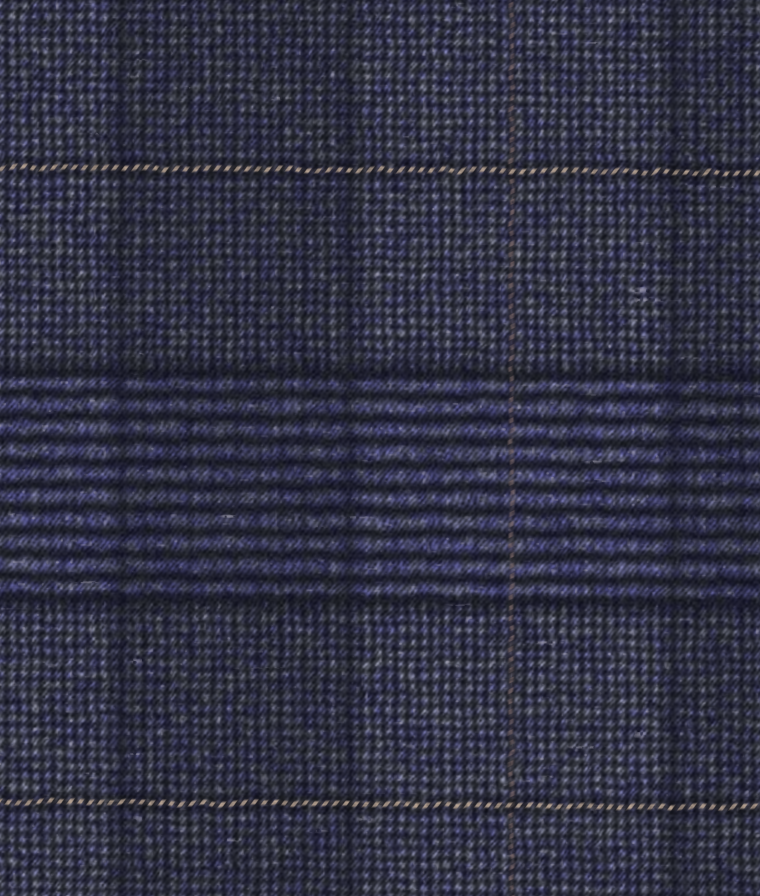
This texture is drawn by a Shadertoy shader. Its source:

```glsl
// Navy glen-check suiting with a cream and tan windowpane overcheck.
// Fine columns and rows cross into a dotted ground, broad rows fill the
// glen band, and short twill strokes, grain and slubs roughen the yarn.

const float TAU = 6.2831853;

float hash(vec2 p) {
    return fract(sin(dot(p, vec2(127.1, 311.7))) * 43758.5453);
}

float noise(vec2 p) {
    vec2 i = floor(p), f = fract(p);
    f = f * f * (3.0 - 2.0 * f);
    return mix(mix(hash(i), hash(i + vec2(1, 0)), f.x),
               mix(hash(i + vec2(0, 1)), hash(i + vec2(1, 1)), f.x), f.y);
}

// Signed distance to the nearest band centre
float bandOffset(float q, float centre, float period) {
    return mod(q - centre + 0.5 * period, period) - 0.5 * period;
}

// Smooth stripe of the given period, dark at zero
float stripe(float d, float period) {
    return 0.5 - 0.5 * cos(TAU * d / period);
}

// Soft line of half-width w at distance d
float line(float d, float w) {
    return 1.0 - smoothstep(w - 0.15, w + 0.15, abs(d));
}

void mainImage(out vec4 fragColor, in vec2 fragCoord) {
    // One unit is one fine check; rows sag slightly to the right
    vec2 q = fragCoord / iResolution.y * 78.4;
    q.y += 0.007 * q.x;
    vec2 wobble = vec2(noise(q * vec2(0.5, 0.9) + 40.0), noise(q * vec2(0.9, 0.5))) - 0.5;
    vec2 w = q + 0.3 * wobble;

    vec2 d = vec2(bandOffset(w.x, 20.6, 48.3), bandOffset(w.y, 36.0, 55.5));
    vec2 inBand = 1.0 - smoothstep(9.5, 10.5, abs(d));

    // Dotted ground outside the band, broad rows inside it
    float column = stripe(d.x, 1.0), row = stripe(d.y, 1.0);
    float ground = 0.06 + 0.32 * column + 0.2 * row + 0.45 * column * row;
    float glen = stripe(d.y, 2.0) * (0.62 + 0.38 * column) + 0.05;
    float shade = mix(ground, glen, inBand.y);
    shade *= 1.0 - inBand.x * (0.1 + 0.25 * (1.0 - stripe(d.x, 2.0)));

    // Dark borders of the bands, broken by the crossing yarn
    vec2 border = 1.0 - smoothstep(0.35, 1.05, abs(abs(d) - 10.0));
    shade *= (1.0 - border.y * (0.85 - 0.3 * column)) * (1.0 - 0.4 * border.x);

    // Short twill strokes, uneven yarns and grain
    float twill = sin(TAU * (2.0 * w.x - 1.5 * w.y));
    float yarns = hash(vec2(floor(w.x), 3.0)) + hash(vec2(7.0, floor(w.y)));
    float grain = noise(q * vec2(3.9, 3.9));
    float clump = noise(q * vec2(1.1, 1.0) + 70.0);
    shade *= 0.34 + 0.8 * grain + 0.35 * clump + 0.12 * yarns + 0.2 * twill;

    // Navy and charcoal in the shadows, blue and grey in the lights
    float grey = noise(q * vec2(1.3, 1.4) + 9.0);
    vec3 darkYarn = mix(vec3(0.095, 0.095, 0.165), vec3(0.105, 0.115, 0.135), grey);
    float lightGrey = clamp(0.15 + 0.95 * grey - 0.35 * inBand.y, 0.0, 1.0);
    vec3 lightYarn = mix(vec3(0.27, 0.27, 0.45), vec3(0.38, 0.39, 0.45), lightGrey);
    vec3 col = mix(darkYarn, lightYarn, shade);
    col += 0.07 * (noise(q * 4.3 + 31.0) - 0.5) + 0.012 * twill;

    // Scattered pale specks and a few short weft slubs
    float speck = smoothstep(0.72, 1.0, noise(q * vec2(2.4, 2.6) + 53.0));
    float slub = smoothstep(0.9, 1.0, noise(q * vec2(0.25, 1.2) + 27.0));
    float pale = 0.5 * speck * shade + 0.8 * slub * row * smoothstep(0.35, 0.75, grain);
    col = mix(col, vec3(0.60, 0.59, 0.65), clamp(pale, 0.0, 1.0));

    // Dotted tan warp line
    float dots = smoothstep(-0.4, 0.7, sin(TAU * (0.5 * q.x - 1.1 * q.y)));
    float tanLine = line(abs(d.x) - 24.15, 0.2) * (0.2 + 0.6 * dots);
    col = mix(col, vec3(0.50, 0.42, 0.42), tanLine * (0.5 + 0.5 * grain));

    // Beaded cream weft line in a narrow shadow
    float creamOffset = abs(d.y) - 27.75;
    float bead = smoothstep(-0.4, 0.8, sin(TAU * (1.12 * q.x - 0.8 * q.y)));
    col *= 1.0 - 0.35 * line(creamOffset, 0.6);
    float cream = line(creamOffset, 0.22) * (0.1 + 0.8 * bead);
    col = mix(col, vec3(0.78, 0.69, 0.61), cream * (0.7 + 0.3 * grain));

    fragColor = vec4(clamp(col, 0.0, 1.0), 1.0);
}
```
